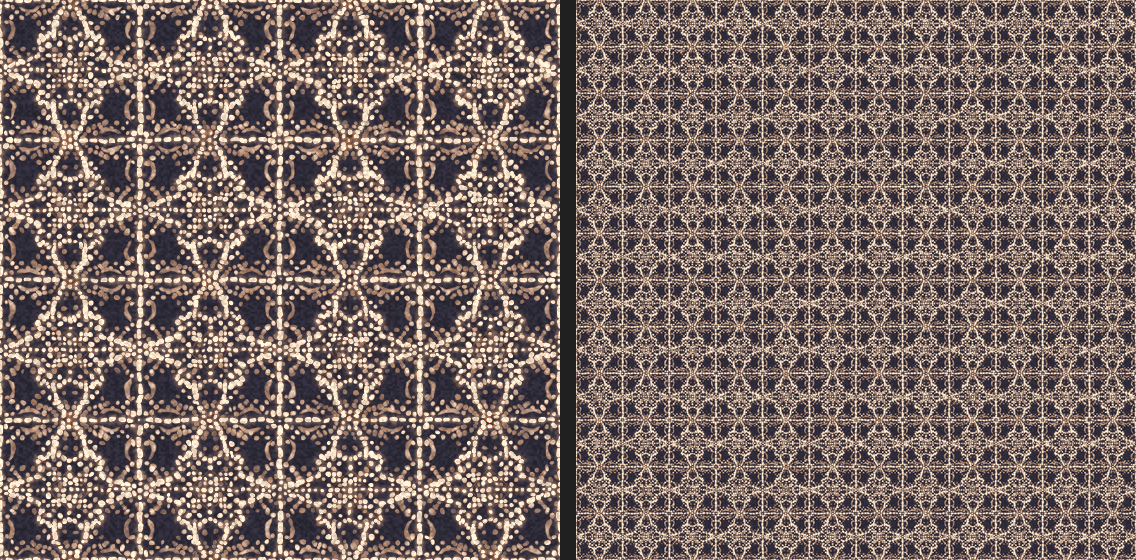
Left: one tile. Right: repeated 3 by 3.
Reproduce this pattern procedurally as a WebGL 1 fragment shader.

```glsl
precision highp float;
// Beaded lattice: cream and copper beads on dark woven cloth, four repeats each way.
// Each cell is folded into one quadrant; chains, rings and scattered beads are joined
// by distance, then wrapping noise bends, breaks, fades and tints them.

uniform vec2 u_resolution;

#define REPEATS 4.0
#define BEAD 0.0175
#define SOFTNESS 0.007
#define WOBBLE 0.020
#define WEAR 0.5
#define GLOW 0.30
#define GRAIN 0.5
#define THREADS 192.0
#define CLOTH vec3(0.180, 0.168, 0.222)
#define TAN vec3(0.71, 0.57, 0.485)
#define CREAM vec3(0.99, 0.91, 0.81)
#define COPPER vec3(0.68, 0.43, 0.27)

float hash(vec2 p) {
  return fract(sin(dot(p, vec2(127.1, 311.7))) * 43758.545);
}

// Value noise that wraps after freq steps across the canvas
float noise(vec2 uv, float freq) {
  vec2 p = uv * freq;
  vec2 i = floor(p), f = fract(p);
  f = f * f * (3.0 - 2.0 * f);
  vec2 a = mod(i, freq), b = mod(i + 1.0, freq);
  return mix(mix(hash(a), hash(vec2(b.x, a.y)), f.x),
             mix(hash(vec2(a.x, b.y)), hash(b), f.x), f.y);
}

// Row of count beads from a to b; stretch turns round beads into dashes
float chain(vec2 p, vec2 a, vec2 b, float count, float stretch, float radius) {
  float len = length(b - a), pitch = len / count;
  vec2 dir = (b - a) / len;
  vec2 q = vec2(dot(p - a, dir), dot(p - a, vec2(-dir.y, dir.x)));
  q.x -= (clamp(floor(q.x / pitch), 0.0, count - 1.0) + 0.5) * pitch;
  q.x = max(abs(q.x) - stretch * pitch, 0.0);
  return length(q) - radius;
}

// Ring of count beads
float ring(vec2 p, float count, float ringRadius, float radius) {
  float wedge = 6.2831853 / count;
  float angle = mod(atan(p.y, p.x + 1e-5), wedge) - 0.5 * wedge;
  vec2 q = length(p) * vec2(cos(angle), sin(angle));
  return length(q - vec2(ringRadius, 0.0)) - radius;
}

float rosette(vec2 p) {
  return min(length(p) - BEAD, ring(p, 6.0, 0.05, BEAD));
}

// Side arcs of an oval; their ends fade into the gap
float arcs(vec2 p, vec2 radii) {
  float d = abs(length(p / radii) - 1.0) * min(radii.x, radii.y) - 0.013;
  return d + 0.6 * max(abs(p.y) - 0.055, 0.0);
}

// Bright beads of the star, its brackets and the lattice
float brightBeads(vec2 q) {
  float d = chain(q, vec2(-0.024, 0.0), vec2(0.45, 0.0), 10.0, 0.03, BEAD * 0.85);
  d = min(d, chain(q, vec2(0.0, -0.024), vec2(0.0, 0.24), 5.0, 0.0, BEAD));
  d = min(d, chain(q, vec2(0.025), vec2(0.13), 3.0, 0.0, BEAD * 0.85));
  d = min(d, chain(q, vec2(0.05, 0.25), vec2(0.23, 0.235), 4.0, 0.0, BEAD));
  d = min(d, chain(q, vec2(0.235, 0.225), vec2(0.20, 0.13), 2.0, 0.08, BEAD));
  d = min(d, length(q - vec2(0.15, 0.18)) - BEAD);
  d = min(d, chain(q, vec2(0.04, 0.46), vec2(0.10, 0.36), 3.0, 0.0, BEAD));
  d = min(d, chain(q, vec2(0.10, 0.36), vec2(0.12, 0.25), 2.0, 0.18, BEAD * 1.1));
  d = min(d, chain(q, vec2(0.44, 0.03), vec2(0.20, 0.105), 4.0, 0.12, BEAD * 1.1));
  d = min(d, chain(q, vec2(0.5, 0.07), vec2(0.5, 0.47), 5.0, 0.24, BEAD * 1.15));
  d = min(d, chain(q, vec2(0.07, 0.5), vec2(0.47, 0.5), 6.0, 0.18, BEAD));
  d = min(d, rosette(q - vec2(0.5, 0.0)));
  d = min(d, rosette(q - vec2(0.0, 0.5)));
  d = min(d, length(q - 0.5) - BEAD * 0.7);
  return min(d, length(q - 0.456) - BEAD * 1.15);
}

// Faded arcs and sprigs
float fadedBeads(vec2 q) {
  float d = arcs(q - vec2(0.5, 0.285), vec2(0.095, 0.10));
  d = min(d, arcs((q - vec2(0.29, 0.5)).yx, vec2(0.075, 0.10)));
  d = min(d, chain(q, vec2(0.12, 0.43), vec2(0.27, 0.38), 4.0, 0.0, BEAD));
  d = min(d, chain(q, vec2(0.35, 0.07), vec2(0.42, 0.18), 3.0, 0.0, BEAD));
  d = min(d, ring(q - vec2(0.5, 0.0), 12.0, 0.10, BEAD));
  return min(d, ring(q - vec2(0.0, 0.5), 12.0, 0.10, BEAD));
}

// Loose beads on a slanted grid, each of its own strength, clear of axes and one patch
float looseBeads(vec2 q, float lump, float edge) {
  float pitch = 0.053;
  mat2 turn = mat2(0.7071, -0.7071, 0.7071, 0.7071);
  vec2 grid = turn * q / pitch;
  vec2 cell = floor(grid);
  vec2 center = (cell + 0.5) * pitch * turn;
  float strength = hash(cell + 7.0);
  float kept = step(0.3, strength) * step(0.105, length(center - vec2(0.32, 0.27)));
  kept *= step(0.03, min(center.x, center.y)) * step(max(center.x, center.y), 0.47);
  float d = length(fract(grid) - 0.5) * pitch - BEAD + lump;
  return kept * mix(0.15, 1.15, strength) * (1.0 - smoothstep(-edge, edge, d));
}

void main() {
  vec2 uv = gl_FragCoord.xy / u_resolution;
  float pixel = REPEATS / min(u_resolution.x, u_resolution.y);
  float edge = max(SOFTNESS, 0.8 * pixel);
  vec2 bend = vec2(noise(uv, 64.0), noise(uv + 0.375, 64.0)) - 0.5;
  vec2 q = abs(fract(uv * REPEATS + bend * WOBBLE) - 0.5);

  // Uneven bead size and fading
  float lump = (noise(uv + 0.125, 96.0) - 0.5) * 0.011;
  float fade = 1.0 - WEAR * noise(uv + 0.75, 80.0);
  float bright = brightBeads(q) + lump;
  float faded = fadedBeads(q) + lump;
  float tone = GLOW * exp(-max(bright, 0.0) * 38.0) * (1.5 - noise(uv, 128.0));
  tone = max(tone, (1.0 - smoothstep(-edge, edge * 1.4, faded)) * fade * 0.72);
  tone = max(tone, looseBeads(q, lump, edge) * mix(fade, 1.0, 0.3));
  tone = max(tone, (1.0 - smoothstep(-edge, edge, bright)) * mix(fade, 1.0, 0.5));

  // Cloth to tan to cream, with copper rims and fine threads
  vec3 color = mix(CLOTH, TAN, smoothstep(0.02, 0.62, tone));
  color = mix(color, CREAM, smoothstep(0.5, 0.85, tone));
  float copper = 0.35 * noise(uv + 0.5, 64.0);
  copper += 0.45 * (1.0 - smoothstep(0.03, 0.09, length(q - vec2(0.0, 0.5))));
  float rim = smoothstep(0.15, 0.4, tone) * (1.0 - smoothstep(0.45, 0.75, tone));
  color = mix(color, COPPER, copper * rim);
  float thread = chain(q, vec2(0.0, 0.15), vec2(0.15, 0.0), 1.0, 0.5, 0.0);
  thread = min(thread, chain(q, vec2(0.08, 0.13), vec2(0.21, 0.21), 1.0, 0.5, 0.0));
  float line = 1.0 - smoothstep(0.0, max(0.009, pixel), thread);
  color = mix(color, COPPER, line * 0.4 * (1.0 - smoothstep(0.3, 0.7, tone)));

  // Grain and weave, lighter on the beads
  vec2 weave = sin(uv * THREADS * 6.2831853);
  float grain = GRAIN * (noise(uv + 0.25, 256.0) - 0.5) * mix(1.0, 0.5, min(tone, 1.0));
  color *= 1.0 + grain + 0.05 * weave.x * weave.y;
  gl_FragColor = vec4(color, 1.0);
}
```
